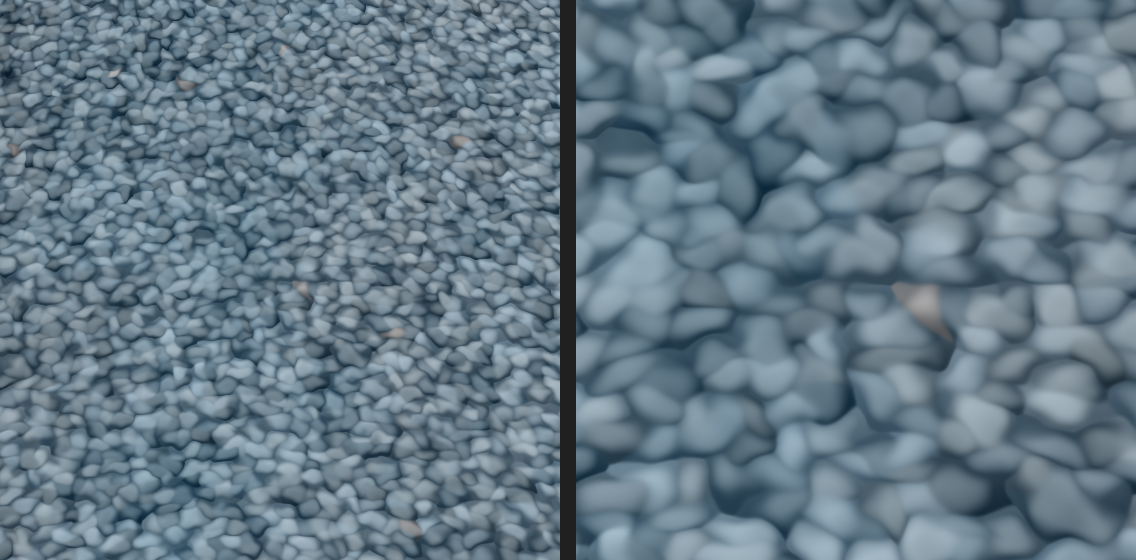
Left: the whole. Right: its middle third, enlarged.
Reproduce this texture procedurally as a Shadertoy shader.

```glsl
// Blue-grey gravel bed receding gently into the distance, in soft focus
#define NEAR_SIZE 0.032
#define FAR_SIZE 0.0185
#define SQUASH 1.2
#define SOFTNESS 5.5
#define TONE_SPREAD 0.23
#define GAP_DEPTH 0.25
#define LIGHT 0.065
#define WARM_SHARE 0.006
#define BASE_COLOR vec3(0.418, 0.498, 0.549)

vec4 hash4(vec2 p) {
    vec4 q = fract(p.xyxy * vec4(0.1031, 0.1030, 0.0973, 0.1099));
    q += dot(q, q.wzxy + 33.33);
    return fract((q.xxyz + q.yzzw) * q.zywx);
}

float noise(vec2 p) {
    vec2 i = floor(p), f = fract(p);
    f = f * f * (3.0 - 2.0 * f);
    float low = mix(hash4(i).x, hash4(i + vec2(1, 0)).x, f.x);
    float high = mix(hash4(i + vec2(0, 1)).x, hash4(i + vec2(1, 1)).x, f.x);
    return mix(low, high, f.y);
}

// Maps the canvas to the ground, where every cell holds one pebble
vec2 groundPlane(vec2 uv) {
    float size = mix(NEAR_SIZE, FAR_SIZE, uv.y);
    float depth = SQUASH * log(NEAR_SIZE / size) / (NEAR_SIZE - FAR_SIZE);
    return vec2((uv.x - 0.5) / size, depth) + 100.0;
}

// Blends overlapping domes: rgb is the pebble colour offset, a is the height
vec4 pebbles(vec2 p) {
    vec2 home = floor(p);
    vec3 tintSum = vec3(0.0);
    float total = 0.0;
    for (int y = -2; y <= 2; y++)
    for (int x = -2; x <= 2; x++) {
        vec2 cell = home + vec2(x, y);
        vec4 place = hash4(cell), look = hash4(cell + 71.7);
        vec2 offset = p - cell - 0.5 - 0.95 * (place.xy - 0.5);

        // Tilted ellipse with its own size and stretch
        float angle = 2.2 * (place.z - 0.5) - 0.3;
        float c = cos(angle), s = sin(angle);
        vec2 local = vec2(c * offset.x + s * offset.y, c * offset.y - s * offset.x);
        vec2 radius = vec2(mix(0.60, 0.90, look.x), mix(0.40, 0.62, look.y));
        local /= radius;
        float height = 1.0 + 0.5 * place.w - dot(local, local);

        // Tone, light from above and a slight hue of its own
        float tone = TONE_SPREAD * (look.z - 0.5);
        tone += LIGHT * clamp(1.6 * offset.y - 0.5 * offset.x, -1.0, 1.0);
        vec3 tint = vec3(tone) + (look.w - 0.5) * vec3(0.025, 0.0, -0.02);
        float warm = step(1.0 - WARM_SHARE, fract(look.w * 37.0 + place.x));
        tint += warm * vec3(0.11, 0.04, 0.0);

        float weight = exp(SOFTNESS * height);
        tintSum += tint * weight;
        total += weight;
    }
    return vec4(tintSum / total, log(total) / SOFTNESS);
}

void mainImage(out vec4 fragColor, in vec2 fragCoord) {
    vec2 uv = fragCoord / iResolution.xy;
    vec2 ground = groundPlane(uv);

    // Bend the outlines a little so that the stones look broken
    vec2 bend = vec2(noise(ground * 1.5), noise(ground * 1.5 + 43.0)) - 0.5;
    vec4 stone = pebbles(ground + 0.45 * bend);

    // Dark gaps between the stones and faint mottling on them
    float cover = smoothstep(-0.1, 1.3, stone.a);
    vec3 color = BASE_COLOR + stone.rgb;
    color += GAP_DEPTH * (cover - 0.68) * vec3(1.04, 1.0, 0.95);
    color += 0.05 * (noise(ground * 1.9 + 17.0) - 0.5);

    // Broad patches of light and a cooler band left of the middle
    float patches = noise(uv * 5.0 + 9.0) + 0.6 * noise(uv * 11.0 + 31.0) - 0.8;
    float cool = exp(-16.0 * pow(uv.x - 0.38, 2.0)) - 0.5;
    color += 0.035 * patches + 0.035 * (uv.x - 0.5);
    color += (0.6 * cool + 0.7 * (noise(uv * 7.0 + 57.0) - 0.5)) * vec3(-0.035, 0.0, 0.015);

    fragColor = vec4(clamp(color, 0.0, 1.0), 1.0);
}
```
